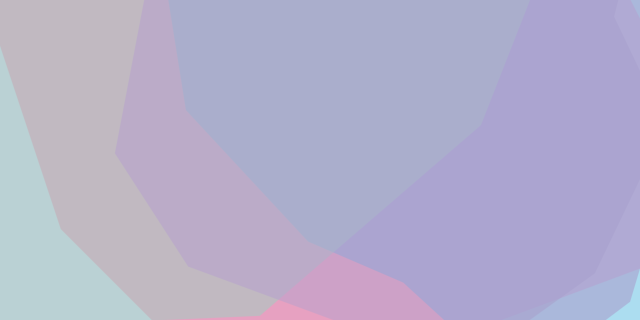
A WebGL 2 fragment shader for this background:

```glsl
#version 300 es
precision highp float;
// Large translucent facets overlapping in soft pastel tones.
// Each facet is the signed distance to an eight-cornered polygon, turned into
// a smooth coverage; the coverages then blend the flat overlap colours.

uniform vec2 u_resolution;
out vec4 fragColor;

const int CORNERS = 8;

// Corners in units of canvas height, running counter-clockwise or clockwise.
const vec2 ROSE[CORNERS] = vec2[](
    vec2(-0.07, 1.068), vec2(0.19, 0.284), vec2(0.60, -0.126), vec2(1.55, -0.076),
    vec2(1.859, 0.146), vec2(2.081, 0.609), vec2(1.919, 0.948), vec2(1.945, 1.05));
const vec2 VIOLET[CORNERS] = vec2[](
    vec2(0.46, 1.05), vec2(0.359, 0.521), vec2(0.588, 0.167), vec2(1.15, -0.04),
    vec2(1.46, -0.04), vec2(2.1, 0.198), vec2(2.1, 0.746), vec2(1.945, 1.05));
const vec2 BLUE[CORNERS] = vec2[](
    vec2(0.518, 1.05), vec2(0.581, 0.656), vec2(0.963, 0.245), vec2(1.26, 0.117),
    vec2(1.45, -0.057), vec2(1.82, -0.055), vec2(1.969, 0.057), vec2(2.27, 1.065));
const vec2 SAGE[CORNERS] = vec2[](
    vec2(1.676, 1.05), vec2(1.503, 0.609), vec2(0.812, 0.013), vec2(0.4, -0.005),
    vec2(-0.1, -0.1), vec2(-0.3, 0.3), vec2(-0.3, 0.8), vec2(-0.1, 1.05));

// Signed distance to a polygon, negative inside.
float polygonDistance(vec2 p, vec2 corner[CORNERS]) {
    float nearest = 1e9;
    float side = 1.0;
    for (int i = 0; i < CORNERS; i++) {
        vec2 a = corner[i];
        vec2 b = corner[(i + 1) % CORNERS];
        vec2 edge = b - a;
        vec2 toPoint = p - a;
        vec2 gap = toPoint - edge * clamp(dot(toPoint, edge) / dot(edge, edge), 0.0, 1.0);
        nearest = min(nearest, dot(gap, gap));
        // Flip the side whenever a ray to the right crosses this edge.
        if ((a.y > p.y) != (b.y > p.y) && p.x < a.x + edge.x * (p.y - a.y) / edge.y) {
            side = -side;
        }
    }
    return side * sqrt(nearest);
}

float coverage(vec2 p, vec2 corner[CORNERS], float pixel) {
    return smoothstep(0.75 * pixel, -0.75 * pixel, polygonDistance(p, corner));
}

// Colours of the area beyond the sage facet.
vec3 openColour(float rose, float violet, float blue) {
    vec3 cyan = vec3(0.675, 0.865, 0.94);
    vec3 pink = vec3(0.905, 0.63, 0.755);
    vec3 orchid = vec3(0.805, 0.63, 0.78);
    vec3 ice = vec3(0.667, 0.72, 0.858);
    vec3 periwinkle = vec3(0.663, 0.668, 0.825);
    vec3 lilac = vec3(0.69, 0.667, 0.83);
    vec3 purple = vec3(0.67, 0.643, 0.815);
    vec3 warm = mix(mix(cyan, pink, rose), orchid, violet);
    vec3 cool = mix(mix(ice, periwinkle, rose), mix(lilac, purple, rose), violet);
    return mix(warm, cool, blue);
}

// Colours of the area under the sage facet.
vec3 sageColour(float rose, float violet, float blue) {
    vec3 teal = vec3(0.73, 0.818, 0.83);
    vec3 dustyGrey = vec3(0.755, 0.727, 0.757);
    vec3 mauve = vec3(0.733, 0.672, 0.783);
    vec3 slate = vec3(0.667, 0.684, 0.8);
    return mix(mix(mix(teal, dustyGrey, rose), mauve, violet), slate, blue);
}

void main() {
    vec2 p = gl_FragCoord.xy / u_resolution.y;
    p.x *= 2.0 * u_resolution.y / u_resolution.x;
    float pixel = 1.0 / u_resolution.y;

    float rose = coverage(p, ROSE, pixel);
    float violet = coverage(p, VIOLET, pixel);
    float blue = coverage(p, BLUE, pixel);
    float sage = coverage(p, SAGE, pixel);

    vec3 colour = mix(openColour(rose, violet, blue), sageColour(rose, violet, blue), sage);
    fragColor = vec4(colour, 1.0);
}
```
